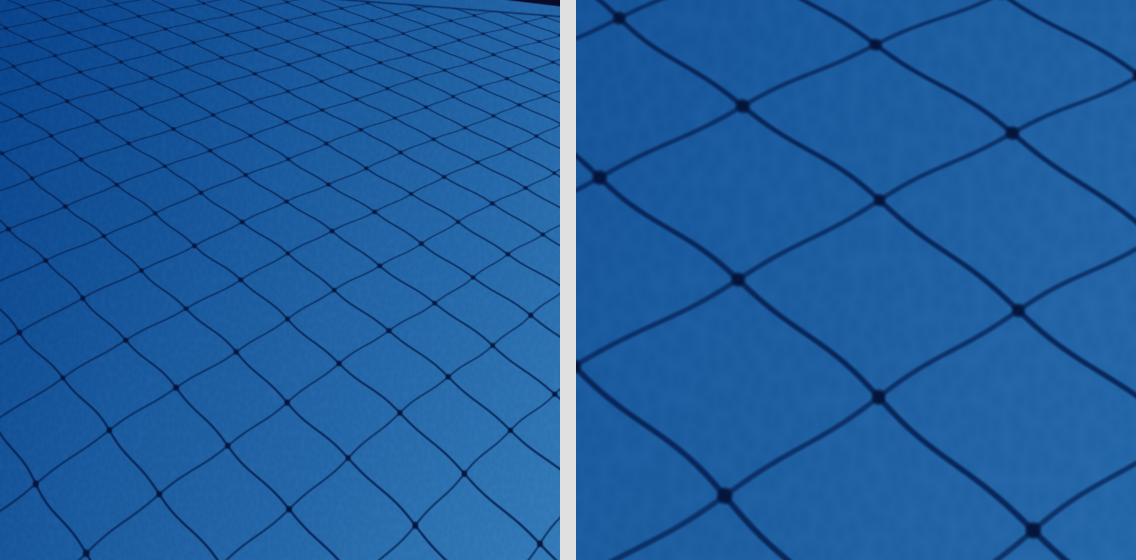
Left: the whole. Right: its middle third, enlarged.
Give the GLSL for this pattern, as a Shadertoy shader.

```glsl
// A knotted diamond net stretched over blue cloth, seen in perspective.
// A bent screen point is projected back to net coordinates, where each whole
// number is a twine; distances return to canvas units for even smoothing.

// Net plane: y runs downward, one unit is the canvas side
const vec2 NET_ORIGIN = vec2(0.5156, 0.5703);
const vec2 STEP_FALL = vec2(0.0626, 0.0431);   // one mesh along falling twines
const vec2 STEP_RISE = vec2(0.1191, -0.0221);  // one mesh along rising twines
const vec2 TILT = vec2(-0.055, 0.053);         // perspective per mesh

// Twine
const float TWINE_RADIUS = 0.0016;
const float KNOT_RADIUS = 0.0042;
const float SOFTNESS = 0.0009;
const float KINK = 0.018;
const float SLACK = 0.022;

// Cloth
const float GRAIN_SCALE = 120.0;
const float GRAIN_AMOUNT = 0.022;

const vec3 CLOTH_DARK = vec3(0.035, 0.265, 0.550);
const vec3 CLOTH_LIGHT = vec3(0.205, 0.485, 0.725);
const vec3 TWINE_COLOR = vec3(0.020, 0.125, 0.320);
const vec3 KNOT_COLOR = vec3(0.015, 0.075, 0.220);
const vec3 BEYOND_COLOR = vec3(0.040, 0.045, 0.170);
const float TAU = 6.2831853;

vec2 hash2(vec2 p) {
    vec3 q = fract(vec3(p.xyx) * vec3(0.1031, 0.1030, 0.0973));
    q += dot(q, q.yzx + 33.33);
    return fract((q.xx + q.yz) * q.zy);
}

// Distance to the nearest scattered point
float cellNoise(vec2 p) {
    vec2 cell = floor(p);
    float nearest = 2.0;
    for (int y = -1; y <= 1; y++)
    for (int x = -1; x <= 1; x++) {
        vec2 c = cell + vec2(x, y);
        nearest = min(nearest, length(c + hash2(c) - p));
    }
    return nearest;
}

// Gentle bow of the net surface
vec2 bendSurface(vec2 p) {
    vec2 s = 2.0 * p - 1.0;
    float bowX = 0.0026 - 0.0039 * s.y + 0.0234 * s.x * s.y;
    float bowY = 0.0013 + 0.0052 * s.x - 0.0039 * s.y + 0.0052 * s.x * s.y
               - 0.0091 * s.x * s.x - 0.0182 * s.y * s.y;
    return p + vec2(bowX, bowY);
}

float cover(float dist, float radius, float blur) {
    return 1.0 - smoothstep(radius - blur, radius + blur, dist);
}

float cross2(vec2 a, vec2 b) {
    return a.x * b.y - a.y * b.x;
}

vec3 clothColor(vec2 p) {
    float light = 0.63 * p.x + 0.36 * p.y;
    light += 0.012 * sin(9.0 * p.x + 4.0 * p.y) * sin(7.0 * p.y - 3.0 * p.x);
    float grain = cellNoise(p * GRAIN_SCALE * vec2(1.0, 0.7)) - 0.5;
    return mix(CLOTH_DARK, CLOTH_LIGHT, light) + GRAIN_AMOUNT * grain;
}

void mainImage(out vec4 fragColor, in vec2 fragCoord) {
    vec2 p = fragCoord / iResolution.xy;
    p.y = 1.0 - p.y;
    float blur = SOFTNESS + 0.6 / iResolution.y;
    vec3 color = clothColor(p);

    // Canvas to net coordinates
    vec2 q = bendSurface(p);
    vec2 alongFall = STEP_FALL - TILT.x * q;
    vec2 alongRise = STEP_RISE - TILT.y * q;
    vec2 net = inverse(mat2(alongFall, alongRise)) * (q - NET_ORIGIN);
    float depth = 1.0 + dot(TILT, net);
    alongFall /= depth;
    alongRise /= depth;

    // Uneven tension, then offset from the nearest knot
    net += SLACK * sin(net.yx * vec2(1.7, 2.3) + 1.3 * sin(net * 0.9));
    vec2 offset = net - round(net);
    vec2 kinked = offset + KINK * sin(TAU * offset.yx) * vec2(0.6, 1.0);

    // Distances in canvas units
    float area = abs(cross2(alongFall, alongRise));
    float fallDist = abs(kinked.y) * area / length(alongFall);
    float riseDist = abs(kinked.x) * area / length(alongRise);
    float knotDist = length(offset.x * alongFall + offset.y * alongRise);

    float radius = TWINE_RADIUS / depth;
    float fall = 0.88 * cover(fallDist, radius, blur);
    float rise = 0.72 * cover(riseDist, radius * 0.9, blur);
    vec2 knotSeed = hash2(round(net) + 50.0);
    float knotRadius = KNOT_RADIUS / depth * mix(0.88, 1.1, knotSeed.x);
    float knot = 0.92 * cover(knotDist, knotRadius, blur * 1.4);

    // Border rope and the gap beyond the cloth
    float ropeY = 0.078 * (p.x - 0.62);
    float inside = smoothstep(-blur, blur, p.y - ropeY);
    float rope = 0.75 * cover(abs(p.y - ropeY), 0.0014, blur);
    float beyond = smoothstep(-blur, blur, 0.12 * (p.x - 0.905) - p.y);

    color = mix(color, TWINE_COLOR, max(fall, rise) * inside);
    color = mix(color, KNOT_COLOR, knot * inside);
    color = mix(color, TWINE_COLOR, rope);
    color = mix(color, BEYOND_COLOR, beyond);
    fragColor = vec4(color, 1.0);
}
```
